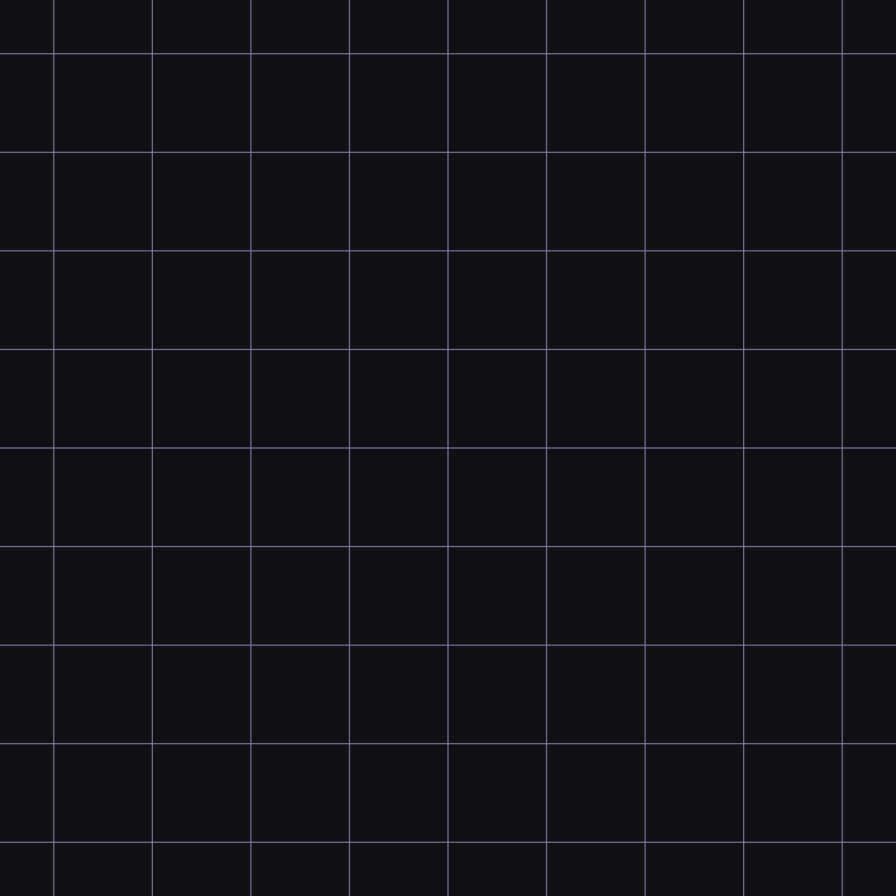
Write a WebGL 1 fragment shader that draws this pattern.

```glsl
precision highp float;
// Draws a thin pale violet square grid, centred on a near-black ground.

uniform vec2 u_resolution;

#define CELL_SIZE 0.11
#define LINE_WIDTH 0.001
#define GROUND_COLOR vec3(0.063, 0.061, 0.080)
#define LINE_COLOR vec3(0.590, 0.580, 0.730)

// Integral of a tent filter one pixel in radius, x in pixels
float tentIntegral(float x) {
    float t = clamp(x, -1.0, 1.0);
    return 0.5 + t - 0.5 * t * abs(t);
}

// Filtered coverage of the nearest line across one axis
float lineCoverage(float position, float pixel) {
    float dist = abs(fract(position / CELL_SIZE + 0.5) - 0.5) * CELL_SIZE;
    float halfWidth = 0.5 * LINE_WIDTH;
    return tentIntegral((dist + halfWidth) / pixel)
         - tentIntegral((dist - halfWidth) / pixel);
}

void main() {
    float pixel = 1.0 / min(u_resolution.x, u_resolution.y);
    vec2 p = (gl_FragCoord.xy - 0.5 * u_resolution) * pixel;

    // Layer both line directions so that crossings are brighter
    vec3 color = GROUND_COLOR;
    color = mix(color, LINE_COLOR, lineCoverage(p.x, pixel));
    color = mix(color, LINE_COLOR, lineCoverage(p.y, pixel));

    gl_FragColor = vec4(color, 1.0);
}
```
